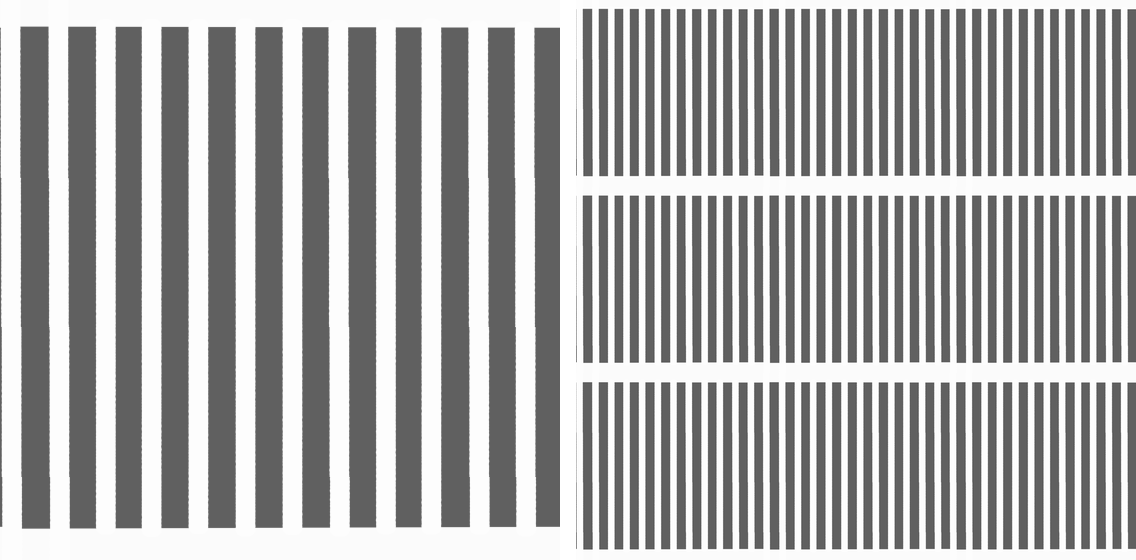
Left: one tile. Right: repeated 3 by 3.
A Shadertoy shader for this pattern:

```glsl
// Twelve dark vertical bars on near-white paper, between blank top and bottom margins.
// The bars are a flat band cut by round-ended pale strokes that drift and lean slightly.
// Stroke and bar indices wrap, so the sheet tiles in both directions.

const float REPEATS = 12.0;
const float UNIT = 1.0 / 768.0;            // size of one small drawing step
const vec3 INK = vec3(0.378);
const vec3 PAPER = vec3(0.986);
const vec3 STROKE = vec3(0.994);
const float STROKE_CENTER = 0.256;         // position inside a repeat
const float STROKE_HALF = 13.5 * UNIT;
const float CAP_RADIUS = 10.0 * UNIT;
const vec2 STROKE_SPAN = vec2(31.0, 743.0) * UNIT;
const float CAP_VARIATION = 5.0 * UNIT;
const vec2 BAND_LEFT = vec2(43.0, 731.5) * UNIT;   // bottom and top of first bar
const vec2 BAND_RIGHT = vec2(45.5, 730.0) * UNIT;  // bottom and top of last bar
const float DRIFT = 1.0 * UNIT;
const float LEAN = 0.7 * UNIT;
const float LEAN_STEP = 0.267;
const float RAGGED = 0.35 * UNIT;
const float RAGGED_CELLS = 190.0;

float hash(float n) {
    return fract(sin(n * 12.9898 + 4.137) * 4375.85);
}

// 1D gradient noise that wraps after a whole number of cells
float wrappedNoise(float x, float cells, float seed) {
    float i = floor(x), f = x - i;
    float g0 = hash(mod(i, cells) + seed) * 2.0 - 1.0;
    float g1 = hash(mod(i + 1.0, cells) + seed) * 2.0 - 1.0;
    float blend = f * f * f * (f * (f * 6.0 - 15.0) + 10.0);
    return 2.0 * mix(g0 * f, g1 * (f - 1.0), blend);
}

float roundedBox(vec2 p, vec2 halfSize, float radius) {
    vec2 q = abs(p) - halfSize + radius;
    return length(max(q, 0.0)) + min(max(q.x, q.y), 0.0) - radius;
}

float coverage(float dist, float edge) {
    return 1.0 - smoothstep(-edge, edge, dist);
}

// Signed distance to the pale stroke in the repeat that holds uv
float strokeDistance(vec2 uv) {
    float id = mod(floor(uv.x * REPEATS), REPEATS);
    float x = (fract(uv.x * REPEATS) - STROKE_CENTER) / REPEATS;

    // Small sideways drift, with stepped lean on some strokes
    float leans = step(0.55, hash(id + 31.0));
    float steps = clamp(floor((0.95 - uv.y) / LEAN_STEP), 0.0, 3.0);
    x -= (hash(id + 7.0) * 2.0 - 1.0) * DRIFT + leans * (steps - 1.5) * LEAN;
    x += RAGGED * wrappedNoise(uv.y * RAGGED_CELLS, RAGGED_CELLS, id * 17.0);

    // The first two strokes run through the margins
    if (id < 1.5) return abs(x) - STROKE_HALF;

    float low = STROKE_SPAN.x + CAP_VARIATION * hash(id + 53.0);
    float high = STROKE_SPAN.y - CAP_VARIATION * hash(id + 71.0);
    vec2 p = vec2(x, uv.y - 0.5 * (low + high));
    return roundedBox(p, vec2(STROKE_HALF, 0.5 * (high - low)), CAP_RADIUS);
}

// Signed distance to the dark band, whose ends shift a little from bar to bar
float bandDistance(vec2 uv) {
    float bar = mod(floor(uv.x * REPEATS - STROKE_CENTER), REPEATS);
    vec2 ends = mix(BAND_LEFT, BAND_RIGHT, bar / (REPEATS - 1.0));
    return max(ends.x - uv.y, uv.y - ends.y);
}

void mainImage(out vec4 fragColor, in vec2 fragCoord) {
    vec2 uv = fragCoord / iResolution.xy;
    float edge = 0.75 / min(iResolution.x, iResolution.y);

    float band = coverage(bandDistance(uv), edge);
    float stroke = coverage(strokeDistance(uv), edge);

    vec3 color = mix(PAPER, INK, band);
    color = mix(color, STROKE, stroke);
    fragColor = vec4(color, 1.0);
}
```
